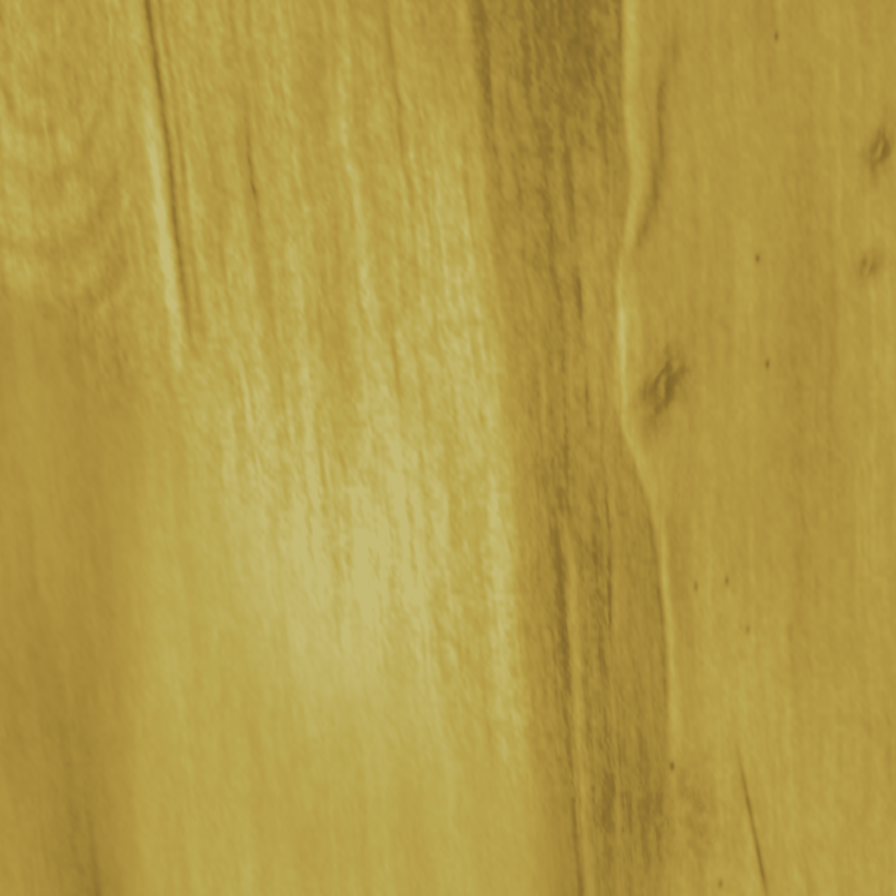
Write a three.js fragment shader that draws this texture.

```glsl
// Draws a pale golden wood board with leaning grain, a dark heartwood band, cracks and knots.
#define LEAN_LEFT 0.11
#define LEAN_RIGHT 0.03
#define BASE_TONE 0.52
#define GRAIN_DEPTH 0.85
#define RIPPLE_DEPTH 0.46
#define BAND_DEPTH 0.29
#define SHADE_DEPTH 0.5
#define CRACKS 10
#define SPECKS 8
varying vec2 vUv;

float hash(vec2 p) {
  p = fract(p * vec2(0.1031, 0.1137));
  p += dot(p, p.yx + 33.33);
  return fract((p.x + p.y) * p.x * 17.0);
}

float noise(vec2 p) {
  vec2 i = floor(p), f = fract(p);
  f = f * f * (3.0 - 2.0 * f);
  return mix(mix(hash(i), hash(i + vec2(1, 0)), f.x),
             mix(hash(i + vec2(0, 1)), hash(i + 1.0), f.x), f.y);
}

float fbm(vec2 p) {
  float sum = 0.0, amp = 0.53;
  for (int i = 0; i < 4; i++) {
    sum += amp * noise(p);
    p = mat2(0.8, 0.6, -0.6, 0.8) * p * 2.03 + 17.3;
    amp *= 0.5;
  }
  return sum;
}

float bump(float d, float width) { return exp(-d * d / (width * width)); }

float blob(vec2 p, vec2 centre, vec2 size) {
  vec2 d = (p - centre) / size;
  return exp(-dot(d, d));
}

// One where y lies in the span, with soft ends
float span(float y, float low, float high) {
  return smoothstep(low - 0.05, low + 0.05, y) * (1.0 - smoothstep(high - 0.05, high + 0.05, y));
}

// Tilted dark knot broken up by short streaks
float knot(vec2 p, vec2 centre, vec2 size) {
  vec2 d = p - centre;
  d.x -= 0.3 * d.y;
  d += 0.9 * size.x * (vec2(fbm(p * 40.0), fbm(p * 40.0 + 9.0)) - 0.5);
  return blob(d, vec2(0), size) * (0.35 + 0.9 * noise(d * vec2(150, 40)));
}

// Wood tones from shade to sapwood
vec3 woodColour(float tone) {
  float k = clamp(tone, 0.0, 1.1) * 5.0;
  vec3 c = mix(vec3(0.57, 0.46, 0.19), vec3(0.64, 0.53, 0.22), min(k, 1.0));
  c = mix(c, vec3(0.68, 0.57, 0.25), clamp(k - 1.0, 0.0, 1.0));
  c = mix(c, vec3(0.71, 0.61, 0.27), clamp(k - 2.0, 0.0, 1.0));
  c = mix(c, vec3(0.73, 0.66, 0.32), clamp(k - 3.0, 0.0, 1.0));
  c = mix(c, vec3(0.76, 0.71, 0.41), clamp(k - 4.0, 0.0, 1.5));
  return c * (1.0 - 0.5 * clamp(-tone, 0.0, 0.6));
}

void main() {
  vec2 p = vUv;
  // Grain coordinate u runs across the leaning, wavering fibres
  float u = p.x - (1.0 - p.y) * mix(LEAN_LEFT, LEAN_RIGHT, smoothstep(0.55, 0.8, p.x));
  u += 0.03 * (fbm(p * vec2(4, 3)) - 0.5) + 0.003 * noise(vec2(u * 45.0, p.y * 34.0));
  float worn = 1.0 - smoothstep(-0.06, 0.08, p.y - 0.7 + p.x + 0.08 * (fbm(p * 9.0) - 0.5));
  float clarity = (1.0 - 0.65 * worn) * (1.0 - 0.4 * smoothstep(0.66, 0.74, p.x));

  // Broad shades
  float tone = BASE_TONE + SHADE_DEPTH * (fbm(vec2(u * 9.0, p.y * 1.8)) - 0.5);
  tone += 0.2 * (fbm(p * vec2(7, 5) + 40.0) - 0.5);
  tone += 0.16 * smoothstep(0.12, 0.19, p.x) * (1.0 - smoothstep(0.48, 0.54, u));
  tone += 0.34 * blob(p, vec2(0.5 - 0.1 * (1.0 - p.y), 0.31), vec2(0.1, 0.22));
  tone += 0.14 * blob(p, vec2(0.28, 0.38), vec2(0.14, 0.22));
  tone -= 0.16 * blob(p, vec2(0.36, 0.1), vec2(0.1, 0.13));
  tone -= 0.14 * blob(p, vec2(0.5, 1), vec2(0.16, 0.13));
  float edge = p.y - 0.69 + 0.45 * p.x + 0.04 * (fbm(p * 14.0) - 0.5);
  float plank = 1.0 - smoothstep(0.12, 0.17, p.x), patchTop = smoothstep(-0.015, 0.025, edge);
  tone -= 0.17 * plank * (1.0 - patchTop);

  // Heartwood band, ending at a winding seam with a pale ribbon
  float seam = 0.745 - 0.06 * smoothstep(0.3, 0.6, p.y) + 0.018 * smoothstep(0.68, 0.85, p.y);
  float off = p.x - seam - 0.016 * (noise(vec2(p.y * 9.0, 4)) - 0.5);
  tone -= BAND_DEPTH * smoothstep(0.49, 0.55, u) * (1.0 - smoothstep(-0.01, 0.005, off));
  float ribbon = span(p.y, 0.18, 1.1) * (0.35 + 0.8 * noise(vec2(p.y * 7.0, 12)));
  tone += 0.36 * bump(off - 0.008, 0.005 + 0.009 * noise(vec2(p.y * 6.0, 30))) * ribbon;
  tone -= 0.3 * bump(off + 0.003, 0.004) * ribbon;
  float shadow = span(p.y, 0.7, 0.78) + 0.6 * span(p.y, 0.78, 0.95) + 0.6 * span(p.y, 0.22, 0.45);
  shadow *= 0.4 + noise(vec2(u * 130.0, p.y * 8.0));
  tone -= 0.6 * bump(off - 0.012 - 0.16 * max(p.y - 0.7, 0.0), 0.01) * shadow;
  float pale = u - 0.592 + 0.012 * noise(vec2(p.y * 8.0, 50));
  tone += (0.3 * bump(pale, 0.01) - 0.25 * bump(pale + 0.016, 0.006)) * span(p.y, -0.1, 0.4);

  // Fibres, crosswise ripples and arched growth rings
  float fibres = 0.27 * noise(vec2(u * 24.0, p.y * 1.6)) + 0.27 * noise(vec2(u * 58.0, p.y * 3.0))
               + 0.26 * noise(vec2(u * 110.0, p.y * 5.0)) + 0.2 * noise(vec2(u * 210.0, p.y * 11.0));
  float ripple = 0.55 * noise(vec2(u * 140.0, p.y * 60.0 + u * 60.0))
               + 0.45 * noise(vec2(u * 230.0 + p.y * 40.0, p.y * 150.0));
  tone += GRAIN_DEPTH * clarity * (fibres - 0.5) + RIPPLE_DEPTH * (clarity * 0.8 + 0.1) * (ripple - 0.5);
  float arch = length((p - vec2(0.045, 1.05)) * vec2(1, 0.35)) + 0.03 * fbm(p * 9.0);
  tone += 0.35 * (noise(vec2(arch * 130.0, p.x * 7.0)) - 0.5) * plank * patchTop;

  // Double split at the left, then scattered cracks and specks
  float split = p.x - 0.29 + 0.125 * p.y + 0.014 * (noise(vec2(p.y * 12.0, 2)) - 0.5);
  float lines = 0.6 * bump(split, 0.005) + 0.3 * bump(split - 0.014, 0.004) - 0.26 * bump(split + 0.015, 0.009);
  tone -= lines * span(p.y, 0.62, 1.1);
  for (int i = 0; i < CRACKS; i++) {
    float id = float(i), start = 0.25 + 0.75 * hash(vec2(id * 7.0 + 3.0, 21));
    float across = u - 0.18 - 0.05 * (id + hash(vec2(id * 5.0, 8))) + 0.006 * noise(vec2(p.y * 14.0, id * 9.0));
    float crack = bump(across, 0.0035) - 0.5 * bump(across - 0.009, 0.006);
    tone -= 0.34 * crack * span(p.y, start - 0.12, start + 0.2) * noise(vec2(p.y * 18.0, id * 5.0));
  }
  for (int i = 0; i < SPECKS; i++) {
    float id = float(i) * 11.0;
    vec2 place = vec2(0.73 + 0.26 * hash(vec2(id, 31)), hash(vec2(id + 4.0, 57)));
    tone -= 0.5 * blob(p, place, vec2(0.003, 0.006));
  }

  // Knots, a rough stain and a slanting crack
  tone -= 0.8 * knot(p, vec2(0.74, 0.565), vec2(0.025, 0.05));
  tone -= 0.8 * knot(p, vec2(0.98, 0.83), vec2(0.014, 0.034));
  tone -= 0.65 * knot(p, vec2(0.968, 0.7), vec2(0.013, 0.018));
  tone -= 0.6 * blob(p, vec2(0.77, 0.09), vec2(0.05, 0.08)) * fbm(vec2(u * 90.0, p.y * 70.0));
  tone -= 0.6 * bump(p.x - 0.856 + 0.2 * p.y, 0.0035) * span(p.y, 0.0, 0.15);
  gl_FragColor = vec4(woodColour(tone), 1);
}
```
